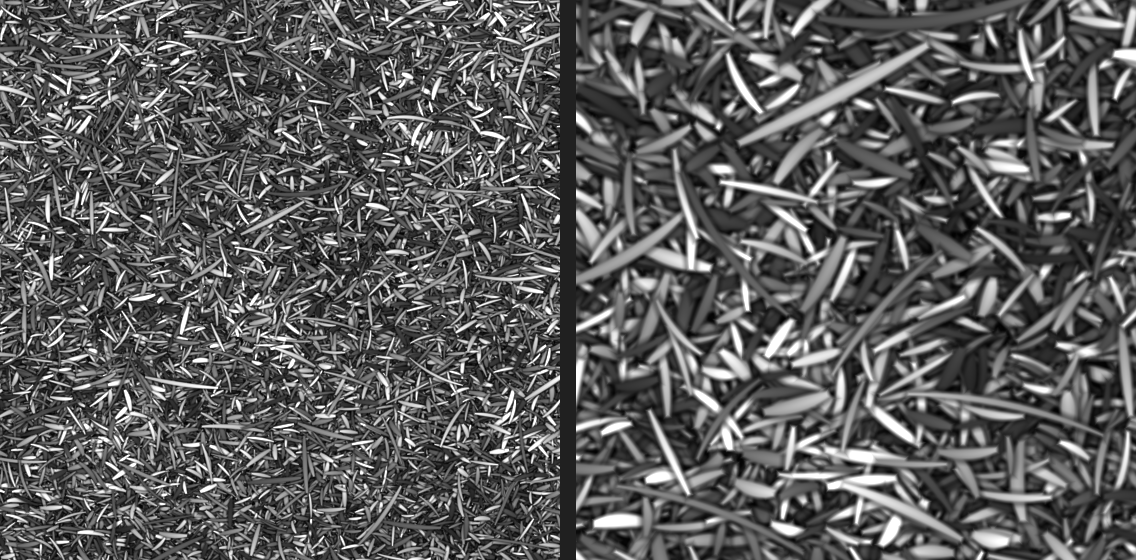
Left, the full canvas; right, a detail of the centre.
Give the GLSL for this texture, as a Shadertoy shader.

```glsl
// Dense mat of dry, tangled grass blades in grey tones with dark gaps.

const float PI = 3.14159;
const float GAP_TONE = 0.045;
const float EDGE_SOFTNESS = 0.0017;
const float SHADOW_REACH = 0.0045;
const float SHADOW_STRENGTH = 0.42;
const int MAT_LAYERS = 16;
const int STRAW_LAYERS = 3;

// Four random values from a cell and a seed
vec4 hash4(vec2 cell, float seed) {
    vec4 p = fract(vec4(cell.xyx, seed) * vec4(0.1031, 0.1030, 0.0973, 0.1099));
    p += dot(p, p.wzxy + 33.33);
    return fract((p.xxyz + p.yzzw) * p.zywx);
}

float valueNoise(vec2 p, float seed) {
    vec2 cell = floor(p);
    vec2 f = fract(p);
    f = f * f * (3.0 - 2.0 * f);
    float low = mix(hash4(cell, seed).x, hash4(cell + vec2(1, 0), seed).x, f.x);
    float high = mix(hash4(cell + vec2(0, 1), seed).x, hash4(cell + vec2(1, 1), seed).x, f.x);
    return mix(low, high, f.y);
}

// Blade angle, leaning somewhat towards the horizontal
float bladeAngle(float h) {
    return PI * h - 0.17 * sin(2.0 * PI * h);
}

// Lays one tapered, slightly bent blade and its shadow over the tone below
float layBlade(float below, vec2 p, float angle, float halfLen, float halfWidth,
               float bend, float tone) {
    vec2 axis = vec2(cos(angle), sin(angle));
    vec2 q = vec2(dot(p, axis), dot(p, vec2(-axis.y, axis.x)));
    float along = q.x / halfLen;
    float across = abs(q.y - bend * halfLen * (along * along - 0.4));
    float width = halfWidth * (1.0 - 0.5 * min(along * along, 1.0));
    float dist = max(across - width, abs(q.x) - halfLen);

    float shadow = 1.0 - smoothstep(0.0, SHADOW_REACH, dist);
    float cover = 1.0 - smoothstep(-EDGE_SOFTNESS, EDGE_SOFTNESS, dist);
    float rounding = 1.08 - 0.28 * min(across * across / (width * width), 1.0);
    float streak = 1.0 + 0.16 * along * sign(bend);
    return mix(below * (1.0 - SHADOW_STRENGTH * shadow), tone * rounding * streak, cover);
}

// Scatters one blade per grid cell; ranges are (min, max), lengths in cells
float layBlades(float below, vec2 uv, float cells, float seed, float density,
                vec2 lengthRange, vec2 widthRange, vec2 toneRange) {
    vec2 grid = uv * cells + hash4(vec2(seed, 7.0), seed).xy * 40.0;
    vec2 home = floor(grid);
    float result = below;
    for (int y = -1; y <= 1; y++) {
        for (int x = -1; x <= 1; x++) {
            vec2 cell = home + vec2(x, y);
            vec4 place = hash4(cell, seed);
            vec4 look = hash4(cell, seed + 51.7);
            if (place.w > density) continue;
            vec2 p = (grid - cell - place.xy) / cells;
            float halfLen = mix(lengthRange.x, lengthRange.y, look.x) / cells;
            float halfWidth = mix(widthRange.x, widthRange.y, look.y * look.y);
            float tone = mix(toneRange.x, toneRange.y, pow(look.z, 1.2));
            result = layBlade(result, p, bladeAngle(place.z), halfLen, halfWidth,
                              0.3 * (look.w - 0.5), tone);
        }
    }
    return result;
}

void mainImage(out vec4 fragColor, in vec2 fragCoord) {
    vec2 uv = fragCoord / iResolution.y;
    float tone = GAP_TONE;

    // Short blades, brighter towards the top of the mat
    for (int i = 0; i < MAT_LAYERS; i++) {
        float height = float(i) / float(MAT_LAYERS - 1);
        float light = mix(0.62, 1.1, height);
        tone = layBlades(tone, uv, 38.0, 3.0 + 5.3 * float(i), 1.0,
                         vec2(0.35, 1.0), vec2(0.0022, 0.0048), light * vec2(0.16, 0.94));
    }

    // Sparse long straws on top
    for (int i = 0; i < STRAW_LAYERS; i++) {
        tone = layBlades(tone, uv, 11.0, 131.0 + 9.1 * float(i), 0.27,
                         vec2(0.3, 0.75), vec2(0.0024, 0.0048), vec2(0.28, 0.88));
    }

    // Broad patches of light and shade
    float patches = 0.6 * valueNoise(uv * 5.0, 211.0) + 0.4 * valueNoise(uv * 11.0, 223.0);
    tone *= mix(0.78, 1.24, patches);

    fragColor = vec4(vec3(clamp(tone, 0.0, 1.0)), 1.0);
}
```
